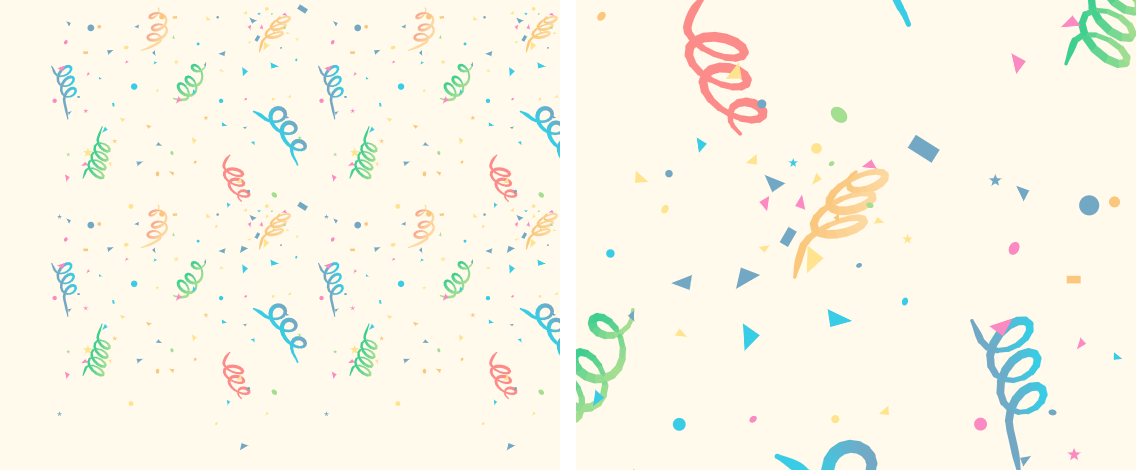
Left: the whole. Right: its middle third, enlarged.
Give the GLSL for this pattern, as a Shadertoy shader.

```glsl
// Party confetti on cream: a tile of curled ribbons and small paper scraps, stamped 2 x 2.
// Ribbons are looping curves along a Bezier spine; scraps come from a hashed, jittered grid.
// Each tile is taller than its step, so the sparse lower scraps overlap the next row.

const float TAU = 6.283185;
const float SPAN = 768.0;                  // design units across the canvas
const vec2 TILE_STEP = vec2(366.0, 270.5);
const vec3 CREAM = vec3(1.0, 0.98, 0.92);
const vec3 STEEL = vec3(0.45, 0.66, 0.77);
const vec3 CYAN = vec3(0.22, 0.80, 0.90);
const vec3 YELLOW = vec3(1.0, 0.89, 0.56);
const vec3 ORANGE = vec3(0.98, 0.78, 0.49);
const vec3 PINK = vec3(0.99, 0.54, 0.76);
const vec3 LEAF = vec3(0.64, 0.87, 0.57);
const vec3 EMERALD = vec3(0.24, 0.81, 0.56);
const vec3 CORAL = vec3(0.99, 0.55, 0.54);
const vec3 PEACH = vec3(0.99, 0.85, 0.63);

float hash(vec2 p) {
    return fract(sin(dot(p, vec2(127.1, 311.7))) * 43758.5453);
}

float coverage(float d, float pixel) {
    return clamp(0.5 - d / pixel, 0.0, 1.0);
}

float segmentDistance(vec2 p, vec2 a, vec2 b) {
    vec2 ab = b - a;
    vec2 ap = p - a;
    return length(ap - ab * clamp(dot(ap, ab) / max(dot(ab, ab), 1e-4), 0.0, 1.0));
}

// Ribbon: spine a-c-b; coil = (turns, start, end); loops swing out along bulge
void ribbon(inout vec3 ink, vec2 p, vec2 a, vec2 c, vec2 b, vec2 bulge,
            vec3 coil, float width, vec3 front, vec3 back, float pixel) {
    if (distance(p, 0.5 * (a + b)) > 68.0) return;
    vec2 along = (b - a) * 3.5 * (coil.z - coil.y) / (TAU * coil.x);
    vec2 last = a;
    float nearest = 1e3, shade = 0.0;
    for (int i = 1; i <= 72; i++) {
        float t = float(i) / 72.0;
        float turn = TAU * coil.x * clamp((t - coil.y) / (coil.z - coil.y), 0.0, 1.0);
        float swing = 0.5 - 0.5 * cos(turn);
        vec2 q = mix(mix(a, c, t), mix(c, b, t), t);
        q += bulge * swing * mix(1.1, 0.7, t) + along * sin(turn);
        float taper = smoothstep(0.0, 0.15, t) * (1.0 - smoothstep(0.85, 1.0, t));
        float nib = 0.55 + 0.45 * abs(cos(0.5 * turn + 0.8));
        float d = segmentDistance(p, last, q) - 0.5 * width * nib * mix(0.45, 1.0, taper);
        if (d < nearest) { nearest = d; shade = swing; }
        last = q;
    }
    ink = mix(ink, mix(front, back, shade), coverage(nearest, pixel));
}

float starDistance(vec2 p, float r) {
    float sector = TAU / 5.0;
    float angle = mod(atan(p.x, -p.y) + 0.5 * sector, sector) - 0.5 * sector;
    vec2 q = length(p) * vec2(cos(angle), abs(sin(angle)));
    return dot(q - vec2(r, 0.0), vec2(0.384, 0.923));
}

// Scrap: triangle, oval, star or strip, chosen by kind
float scrapDistance(vec2 p, float r, float kind, float spin) {
    if (kind > 0.83 && kind < 0.95) return starDistance(p, r * 1.15);
    float angle = TAU * spin;
    p = mat2(cos(angle), sin(angle), -sin(angle), cos(angle)) * p;
    if (kind < 0.46) {
        p.x = p.x * mix(0.8, 1.5, fract(spin * 7.0)) + 0.4 * p.y;
        return max(abs(p.x) * 0.866 + p.y * 0.5, -p.y) - 0.6 * r;
    }
    if (kind < 0.83) {
        p.x *= mix(1.0, 1.35, step(0.65, kind));
        return length(p) - 0.85 * r;
    }
    return max(abs(p.x) - 1.2 * r, abs(p.y) - 0.65 * r);
}

vec3 scrapColor(float h) {
    if (h < 0.22) return STEEL;
    if (h < 0.45) return YELLOW;
    if (h < 0.66) return PINK;
    if (h < 0.78) return CYAN;
    return h < 0.90 ? LEAF : ORANGE;
}

// Scatter: one possible scrap per cell, thinning toward the last rows
void scatter(inout vec3 ink, vec2 p, vec2 origin, vec2 cell, vec2 count,
             vec2 radii, float seed, float pixel) {
    vec2 g = (p - origin) / cell;
    for (int k = 0; k < 9; k++) {
        vec2 id = floor(g) + vec2(k % 3 - 1, k / 3 - 1);
        if (any(lessThan(id, vec2(0.0))) || any(greaterThanEqual(id, count))) continue;
        vec2 key = id + seed;
        if (hash(key) > mix(0.97, 0.32, smoothstep(0.35, 0.85, id.y / count.y))) continue;
        vec2 jitter = vec2(hash(key + 11.3), hash(key + 23.7));
        vec2 q = (g - id - mix(vec2(0.12), vec2(0.88), jitter)) * cell;
        float size = hash(key + 37.1);
        float d = scrapDistance(q, mix(radii.x, radii.y, size * size), hash(key + 41.9), hash(key + 59.2));
        ink = mix(ink, scrapColor(hash(key + 73.4)), coverage(d, pixel));
    }
}

void stampTile(inout vec3 ink, vec2 p, float px) {
    ribbon(ink, p, vec2(194, 69), vec2(250, 52), vec2(217, 11), vec2(-24, 0), vec3(3, 0.3, 0.98), 4.0, PEACH, vec3(0.97, 0.67, 0.56), px);
    ribbon(ink, p, vec2(356, 71), vec2(362, 40), vec2(384, 23), vec2(26, -4), vec3(3, 0.25, 0.95), 4.0, ORANGE, PEACH, px);
    ribbon(ink, p, vec2(71, 91), vec2(86, 122), vec2(93, 163), vec2(20, -12), vec3(3, 0.12, 0.72), 4.0, STEEL, CYAN, px);
    ribbon(ink, p, vec2(238, 135), vec2(272, 147), vec2(282, 86), vec2(-18, -18), vec3(3, 0.3, 0.95), 4.2, LEAF, EMERALD, px);
    ribbon(ink, p, vec2(348, 153), vec2(385, 170), vec2(408, 226), vec2(22, -14), vec3(3, 0.15, 0.95), 6.0, CYAN, STEEL, px);
    ribbon(ink, p, vec2(114, 244), vec2(126, 212), vec2(140, 174), vec2(22, 14), vec3(4, 0.15, 0.8), 3.8, EMERALD, LEAF, px);
    ribbon(ink, p, vec2(315, 213), vec2(292, 235), vec2(331, 276), vec2(28, 4), vec3(3, 0.3, 0.95), 4.5, CORAL, CORAL, px);
    scatter(ink, p, vec2(68, 8), vec2(32, 35), vec2(11, 10), vec2(2.0, 5.8), 3.0, px);
    scatter(ink, p, vec2(332, 8), vec2(17, 17), vec2(4, 4), vec2(1.6, 3.6), 91.0, px);
}

void mainImage(out vec4 fragColor, in vec2 fragCoord) {
    float pixel = SPAN / iResolution.x;
    vec2 p = vec2(fragCoord.x, iResolution.y - fragCoord.y) * pixel;
    vec3 ink = CREAM;
    for (int i = 0; i < 4; i++) stampTile(ink, p - TILE_STEP * vec2(i % 2, i / 2), pixel);
    fragColor = vec4(ink, 1.0);
}
```
